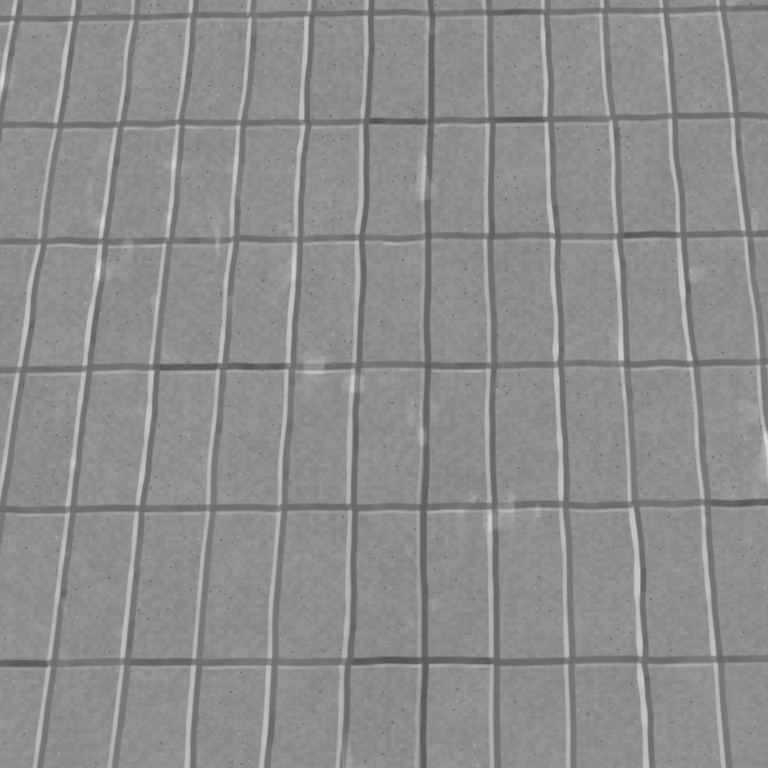
This texture is drawn by a WebGL 2 fragment shader. Its source:

```glsl
#version 300 es
precision highp float;

uniform vec2 u_resolution;
out vec4 fragColor;

float hash(vec2 p) {
    return fract(sin(dot(p, vec2(127.1, 311.7))) * 43758.5453);
}

float noise(vec2 p) {
    vec2 i = floor(p), f = fract(p);
    f = f * f * (3.0 - 2.0 * f);
    return mix(mix(hash(i), hash(i + vec2(1, 0)), f.x),
               mix(hash(i + vec2(0, 1)), hash(i + vec2(1, 1)), f.x), f.y);
}

// Soft-edged stripe around zero
float band(float d, float halfWidth) {
    return 1.0 - smoothstep(halfWidth - 0.0017, halfWidth + 0.0017, abs(d));
}

void main() {
    vec2 p = gl_FragCoord.xy / u_resolution;
    p.y = 1.0 - p.y;

    // Perspective: columns widen and rows lengthen towards the bottom
    float y = p.y + (p.x - 0.5) * (0.014 - 0.009 * p.y);
    float spacing = 0.0763 + 0.0237 * y;
    float u = (p.x - 0.556 + 0.011 * y) / spacing;
    float v = (13.032 - 1.0 / spacing) / 0.539;
    float scale = spacing / 0.088;

    // Brick face: tone per brick, mottling and fine grain
    vec2 brick = floor(vec2(u, v));
    float tone = 0.557 + 0.014 * (hash(brick + 3.7) - 0.5);
    tone += 0.022 * (noise(p * 22.0) - 0.5);
    tone += 0.050 * (noise(p * 170.0) - 0.5);
    tone += 0.035 * (noise(p * 390.0 + 40.0) - 0.5);

    // Scattered pits, denser in the far rows, and a few pale flecks
    vec2 cell = floor(p * 75.0);
    vec2 spot = 0.25 + 0.5 * vec2(hash(cell + 11.0), hash(cell + 23.0));
    float fleck = 1.0 - smoothstep(0.04, 0.17, length(fract(p * 75.0) - spot));
    float chance = hash(cell + 5.0);
    tone -= 0.11 * fleck * step(chance, 0.13 - 0.08 * p.y);
    tone += 0.08 * fleck * step(0.975, chance);

    // Across joints: shadow with a thin, broken lit lip below
    float rowLine = round(v);
    vec2 rowSeg = vec2(floor(u), rowLine);
    float rowWear = hash(rowSeg + 17.0);
    float rowDist = (v - rowLine) * 22.74 * spacing * spacing
        + 0.003 * (noise(vec2(u * 2.5, rowLine * 9.0)) - 0.5)
        + 0.002 * (hash(rowSeg + 29.0) - 0.5);
    float rowShade = band(rowDist + 0.001, 0.0042 * scale);
    float rowLip = band(rowDist - 0.006, 0.0018 * scale);
    tone = mix(tone, 0.42 - 0.11 * smoothstep(0.75, 1.0, rowWear),
               rowShade * (0.65 + 0.35 * noise(vec2(u * 5.0, rowLine * 7.0))));
    tone = mix(tone, 0.71, rowLip * (0.15 + 0.8 * hash(rowSeg + 41.0)
               * noise(vec2(u * 4.0, rowLine * 13.0 + 2.0))));

    // Lengthwise joints: lit edge on the left, shadow on the right
    float column = round(u);
    vec2 colSeg = vec2(column, floor(v));
    float colWear = hash(colSeg + 53.0);
    float colDist = (u - column) * spacing
        + 0.004 * (noise(vec2(column * 9.0, v * 3.0)) - 0.5)
        + 0.003 * (hash(colSeg + 67.0) - 0.5);
    float chip = noise(vec2(column * 13.0 + 5.0, v * 9.0));
    float colShade = band(colDist - 0.0042, (0.0036 + 0.0014 * chip) * scale);
    float colLip = band(colDist + 0.0022,
        (0.0024 + 0.0018 * colWear * chip) * scale);
    float center = exp(-column * column);
    tone = mix(tone, 0.43 - 0.07 * center - 0.05 * smoothstep(0.75, 1.0, chip),
               colShade * (0.65 + 0.35 * colWear));
    tone = mix(tone, 0.75, colLip * (1.0 - 0.6 * center)
               * (0.6 + 0.25 * colWear + 0.25 * chip)
               * (1.0 - 0.75 * rowShade));

    // Mortar smeared beside the joints
    float smear = smoothstep(0.72, 0.9, noise(p * vec2(60.0, 28.0) + 8.0))
        * smoothstep(0.55, 0.8, noise(p * 9.0 + 31.0));
    float nearJoint = exp(-min(abs(colDist), abs(rowDist)) * 70.0);
    tone += 0.14 * smear * nearJoint;

    fragColor = vec4(vec3(tone), 1.0);
}
```
